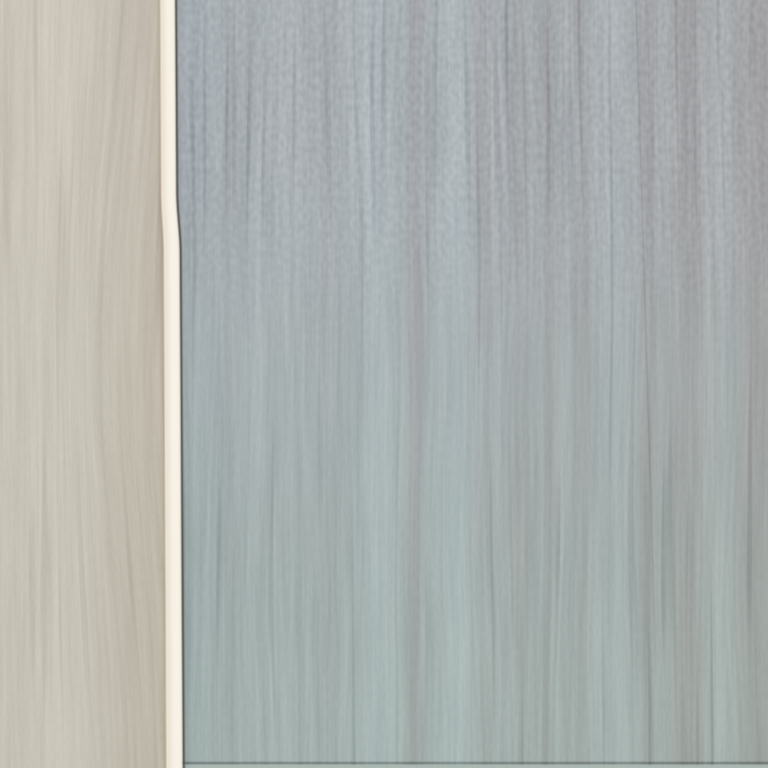
Give the GLSL for this texture, as a WebGL 2 fragment shader.

```glsl
#version 300 es
precision highp float;
// Two veneered wood panels, warm beige and cool grey, parted by a cream edging strip.
// Grain is gradient noise stretched along y; broad streaks are gaussian bands,
// and the strip, its shadow line and the bottom seam are smooth-edged masks.
uniform vec2 u_resolution;
out vec4 fragColor;

vec2 gradient(vec2 cell) {
    vec3 q = fract(cell.xyx * vec3(0.1031, 0.1030, 0.0973));
    q += dot(q, q.yzx + 33.33);
    float angle = 6.2832 * fract((q.x + q.y) * q.z);
    return vec2(cos(angle), sin(angle));
}

float noise(vec2 p) {
    vec2 i = floor(p), f = p - i;
    vec2 u = f * f * f * (f * (f * 6.0 - 15.0) + 10.0);
    float a = dot(gradient(i), f);
    float b = dot(gradient(i + vec2(1, 0)), f - vec2(1, 0));
    float c = dot(gradient(i + vec2(0, 1)), f - vec2(0, 1));
    float d = dot(gradient(i + vec2(1, 1)), f - vec2(1, 1));
    return mix(mix(a, b, u.x), mix(c, d, u.x), u.y);
}

float band(float x, float center, float width) {
    float d = (x - center) / width;
    return exp(-d * d);
}

// Long fibres at three widths, plus short pores
float grain(vec2 p) {
    return 0.40 * noise(p * vec2(55.0, 1.5))
         + 0.50 * noise(p * vec2(120.0, 3.0) + 17.0)
         + 0.45 * noise(p * vec2(230.0, 9.0) + 41.0)
         + 0.25 * noise(p * vec2(260.0, 90.0) + 73.0);
}

vec3 beigePanel(vec2 p) {
    // Fibres bow to the left around mid height
    float bow = 0.035 * smoothstep(0.04, 0.13, p.x) * band(p.y, 0.55, 0.36);
    vec2 q = vec2(p.x + bow, p.y);
    vec3 color = mix(vec3(0.765, 0.750, 0.700), vec3(0.785, 0.760, 0.718), p.y);
    color -= vec3(0.030, 0.036, 0.042) * smoothstep(0.10, 0.20, p.x);
    color -= 0.018 * band(q.x, 0.165, 0.010);
    color += 0.012 * band(p.x, 0.07, 0.03);
    color += vec3(0.050, 0.053, 0.056) * grain(q + 3.0);
    color -= 0.03 * smoothstep(0.15, 0.45, noise(q * vec2(75.0, 2.2) + 9.0));
    return color + 0.008;
}

vec3 greyPanel(vec2 p) {
    vec3 color = mix(vec3(0.645, 0.695, 0.685), vec3(0.665, 0.690, 0.705), smoothstep(0.05, 0.85, p.y));
    color -= vec3(0.020, 0.016, 0.012) * smoothstep(0.36, 0.23, p.x);
    color -= vec3(0.008, 0.022, 0.028) * smoothstep(0.58, 1.0, p.x);

    // Brownish streaks: center, width, strength
    const vec3 streaks[10] = vec3[10](
        vec3(0.540, 0.011, 0.95), vec3(0.630, 0.011, 0.65), vec3(0.673, 0.018, 0.75),
        vec3(0.712, 0.010, 0.70), vec3(0.755, 0.012, 0.60), vec3(0.842, 0.009, 0.65),
        vec3(0.895, 0.016, 0.85), vec3(0.985, 0.020, 0.75), vec3(0.425, 0.012, 0.30),
        vec3(0.300, 0.014, 0.25));
    float x = p.x + 0.007 * noise(vec2(p.x * 9.0, p.y * 2.5));
    float stain = 0.0;
    for (int i = 0; i < 10; i++) {
        float fade = 0.85 + 0.7 * noise(vec2(float(i) * 3.7, p.y * 3.0));
        stain += streaks[i].z * fade * band(x, streaks[i].x, streaks[i].y);
    }
    color -= vec3(0.040, 0.060, 0.062) * min(stain, 1.3);

    // Clear, paler bands between the streaks
    float pale = band(x, 0.495, 0.025) + band(x, 0.590, 0.020)
               + band(x, 0.800, 0.026) + band(x, 0.942, 0.014);
    color += vec3(0.012, 0.020, 0.022) * pale;

    // Fibres, a few dark hairlines, and a rougher sheen toward the top
    color += vec3(0.066, 0.064, 0.062) * grain(vec2(x, p.y));
    float hairline = smoothstep(0.22, 0.5, noise(vec2(x * 105.0, p.y * 1.8) + 29.0));
    color -= vec3(0.050, 0.052, 0.050) * hairline;
    color += 0.045 * smoothstep(0.45, 0.8, p.y) * noise(p * vec2(150.0, 110.0));
    color += 0.018 * noise(p * vec2(4.0, 3.0) + 5.0);

    // Thin vertical crease in the lower right
    color -= 0.05 * band(p.x, 0.858 - 0.03 * p.y, 0.0015) * smoothstep(0.1, 0.3, p.y);
    return color;
}

void main() {
    vec2 p = gl_FragCoord.xy / u_resolution;
    float soft = 0.0008 + 0.75 / u_resolution.x;

    // The strip leans slightly and steps sideways at a joint
    float joint = smoothstep(0.75, 0.67, p.y);
    float left = 0.2085 + 0.003 * joint + 0.005 * (1.0 - p.y);
    float right = 0.2275 + 0.004 * joint + 0.006 * (1.0 - p.y);

    vec3 grey = greyPanel(p);
    // Seam and pale ledge along the bottom
    float ledge = smoothstep(0.006, 0.002, p.y);
    grey = mix(grey, vec3(0.67, 0.72, 0.70), ledge);
    grey -= 0.17 * band(p.y, 0.0065, 0.0018);
    // Shadow line beside the strip
    grey = mix(grey, vec3(0.36, 0.36, 0.35), 0.85 * band(p.x, right + 0.0018, 0.0018));
    grey -= 0.04 * band(p.x, right, 0.009);

    vec3 beige = beigePanel(p);
    beige -= vec3(0.05, 0.07, 0.09) * band(p.x, left, 0.004);

    // Cream strip, duller on its left side
    float across = (p.x - left) / (right - left);
    vec3 strip = mix(vec3(0.92, 0.89, 0.83), vec3(0.968, 0.945, 0.900), smoothstep(0.1, 0.55, across));
    strip -= vec3(0.03, 0.04, 0.06) * smoothstep(0.82, 1.0, across);

    vec3 color = mix(beige, strip, smoothstep(left - soft, left + soft, p.x));
    color = mix(color, grey, smoothstep(right - soft, right + soft, p.x));
    fragColor = vec4(clamp(color, 0.0, 1.0), 1.0);
}
```
